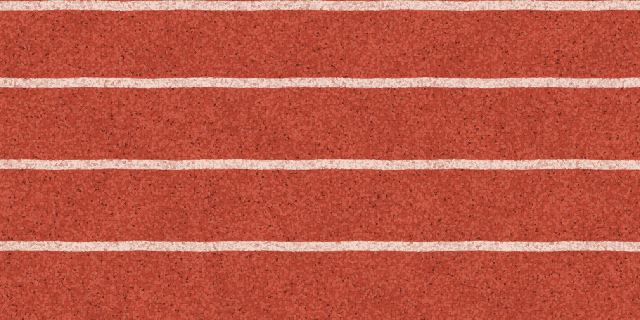
A Shadertoy shader for this texture:

```glsl
// Red rubber running track with four worn white lane lines.

const vec3 BRICK = vec3(0.685, 0.253, 0.183);
const vec3 LIT_BRICK = vec3(0.755, 0.335, 0.262);
const vec3 PAINT = vec3(0.945, 0.840, 0.795);
const vec3 DULL_PAINT = vec3(0.870, 0.725, 0.670);
const vec3 WORN_PAINT = vec3(0.770, 0.500, 0.430);

const float LANE_COUNT = 4.0;
const float FIRST_LINE = 0.2305;
const float LANE_PITCH = 0.2555;
const float TOP_LINE = 0.983;
const float LINE_HALF_WIDTH = 0.0148;
const float GRAINS = 135.0;   // rubber granules per canvas height

vec2 hash2(vec2 p) {
    vec3 q = fract(p.xyx * vec3(0.1031, 0.1030, 0.0973));
    q += dot(q, q.yzx + 33.33);
    return fract((q.xx + q.yz) * q.zy);
}

// Cellular noise: x = distance to the nearest granule, y = its random value
vec2 cellular(vec2 p) {
    vec2 cell = floor(p);
    vec2 nearest = vec2(9.0, 0.0);
    for (int j = -1; j <= 1; j++) {
        for (int i = -1; i <= 1; i++) {
            vec2 id = cell + vec2(i, j);
            float d = length(id + 0.1 + 0.8 * hash2(id) - p);
            if (d < nearest.x) nearest = vec2(d, hash2(id + 71.0).x);
        }
    }
    return nearest;
}

// Layered sines for broad, soft variation, roughly -1 to 1
float mottle(vec2 p) {
    float sum = 0.0;
    float gain = 0.5;
    for (int i = 0; i < 4; i++) {
        sum += gain * sin(p.x + 1.7 * sin(p.y)) * cos(p.y + 0.8 * sin(p.x));
        p = mat2(1.2, 1.5, -1.5, 1.2) * p + 2.3;
        gain *= 0.6;
    }
    return sum;
}

// Signed distance to the closest lane line, with gently wavering edges
float laneLines(vec2 p) {
    float d = 1.0;
    for (float k = 0.0; k < LANE_COUNT; k++) {
        float centre = min(FIRST_LINE + LANE_PITCH * k, TOP_LINE);
        float waver = 0.0013 * sin(p.x * 18.0 + k * 1.3)
                    + 0.0006 * sin(p.x * 47.0 + k * 4.0);
        d = min(d, abs(p.y - centre - waver) - LINE_HALF_WIDTH);
    }
    return d;
}

vec3 rubber(vec2 grain, vec2 fine, float broad) {
    float lit = smoothstep(0.25, 0.95, grain.y + 0.12 * broad);
    vec3 color = mix(BRICK, LIT_BRICK, lit);
    color *= 1.05 - 0.24 * smoothstep(0.4, 0.9, grain.x);
    color *= 0.95 + 0.10 * fine.y + 0.03 * broad;
    // Sparse dark pits and pale flecks
    color *= 1.0 - 0.38 * smoothstep(0.965, 0.985, fine.y);
    return mix(color, DULL_PAINT, 0.3 * smoothstep(0.012, 0.004, grain.y));
}

vec3 paint(vec2 grain, vec2 fine, float broad) {
    float dullness = smoothstep(0.3, 0.9, fine.y - 0.25 * broad);
    vec3 color = mix(PAINT, DULL_PAINT, dullness);
    // Bare rubber shows between granules
    float wear = smoothstep(0.5, 0.9, grain.x) * 0.55;
    wear += 0.6 * smoothstep(0.86, 0.98, grain.y - 0.06 * broad);
    return mix(color, WORN_PAINT, clamp(wear, 0.0, 1.0));
}

void mainImage(out vec4 fragColor, in vec2 fragCoord) {
    vec2 p = fragCoord / iResolution.y;
    float pixel = 1.0 / iResolution.y;

    vec2 grain = cellular(p * GRAINS);
    vec2 fine = cellular(p * GRAINS * 1.35 + 19.0);
    float broad = mottle(p * vec2(14.0, 11.0));

    // Granules roughen the painted edge
    float edge = laneLines(p) + 0.0022 * (grain.y - 0.5);
    float soft = max(pixel * 0.75, 0.0012);
    float coverage = 1.0 - smoothstep(-soft, soft, edge);

    vec3 color = mix(rubber(grain, fine, broad), paint(grain, fine, broad), coverage);
    fragColor = vec4(color, 1.0);
}
```
